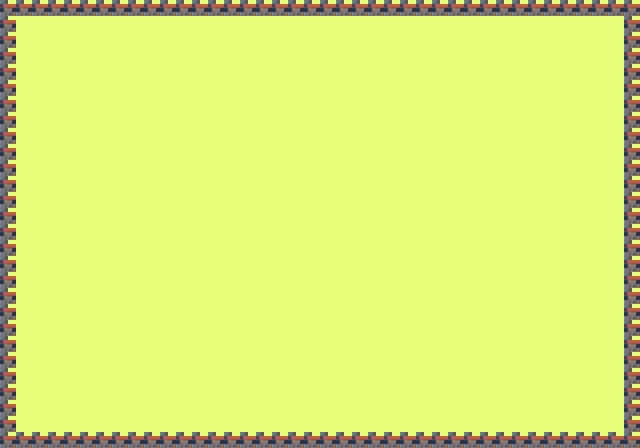
This background is drawn by a Shadertoy shader. Its source:

```glsl
const float TILES_ACROSS = 40.0;
const float GRAIN_CELLS = 12.0;     // speckles along one tile side
const float GRAIN_STRENGTH = 0.22;

const vec3 LIME   = vec3(0.91, 1.00, 0.48);
const vec3 GREY   = vec3(0.44, 0.45, 0.44);
const vec3 SLATE  = vec3(0.46, 0.48, 0.56);
const vec3 ORANGE = vec3(0.75, 0.37, 0.26);
const vec3 BROWN  = vec3(0.53, 0.35, 0.32);
const vec3 NAVY   = vec3(0.20, 0.20, 0.28);
const vec3 OLIVE  = vec3(0.64, 0.63, 0.44);

float hash(vec2 p) {
    p = fract(p * vec2(0.1031, 0.1137));
    p += dot(p, p.yx + 33.33);
    return fract((p.x + p.y) * p.x * 57.0);
}

// Antialiased coverage of a box between two corners
float box(vec2 p, vec2 low, vec2 high, float pixel) {
    vec2 inside = min(p - low, high - p);
    return clamp(min(inside.x, inside.y) / pixel + 0.5, 0.0, 1.0);
}

// One tile, with p running from its top left corner to (1, 1)
vec3 brickTile(vec2 p, float pixel) {
    vec2 cell = floor(p * GRAIN_CELLS);
    float grain = hash(cell + 3.0);
    float fleck = hash(cell + 41.0);

    // Woven body
    vec3 body = mix(GREY, OLIVE, 0.45 * step(0.75, fleck));
    body = mix(body, SLATE, box(p, vec2(-1.0, 0.75), vec2(0.25, 2.0), pixel));
    body = mix(body, BROWN, 0.7 * box(p, vec2(0.3, 0.8), vec2(2.0, 0.92), pixel));

    // Orange band with a brown underside
    body = mix(body, BROWN, box(p, vec2(0.22, 0.25), vec2(2.0, 0.5), pixel));
    body = mix(body, ORANGE, box(p, vec2(0.25, 0.25), vec2(2.0, 0.44), pixel));

    // Dark blocks at both sides
    body = mix(body, mix(NAVY, GREY, 0.4), box(p, vec2(-1.0, 0.25), vec2(0.22, 0.5), pixel));
    body = mix(body, NAVY, box(p, vec2(-1.0, 0.5), vec2(0.25, 0.75), pixel));
    body = mix(body, NAVY, box(p, vec2(0.75, 0.5), vec2(2.0, 0.75), pixel));

    // Raised post
    vec3 post = mix(SLATE, mix(GREY, NAVY, 0.3), smoothstep(0.2, 0.3, p.x));
    body = mix(body, post, box(p, vec2(-1.0), vec2(0.5, 0.25), pixel));

    body *= 1.0 + GRAIN_STRENGTH * (grain - 0.5);
    float gap = box(p, vec2(0.5, -1.0), vec2(2.0, 0.25), pixel);
    return mix(body, LIME, gap);
}

void mainImage(out vec4 fragColor, in vec2 fragCoord) {
    // Tile grid counted from the top left
    float tileSize = iResolution.x / TILES_ACROSS;
    vec2 count = vec2(TILES_ACROSS, max(1.0, round(iResolution.y / tileSize)));
    vec2 uv = fragCoord / iResolution.xy;
    vec2 grid = vec2(uv.x, 1.0 - uv.y) * count;
    float pixel = 1.0 / tileSize;

    // Plain field inside the border ring
    float field = box(grid, vec2(1.0), count - 1.0, pixel);
    vec3 color = mix(brickTile(fract(grid), pixel), LIME, field);
    fragColor = vec4(color, 1.0);
}
```
